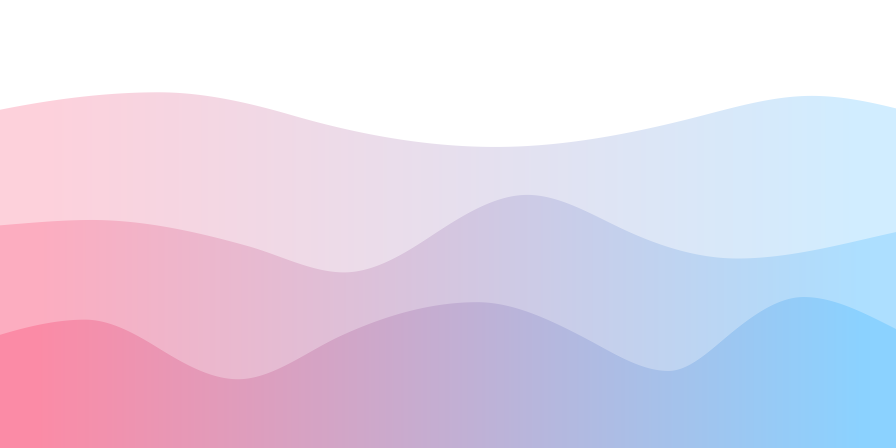
Write a Shadertoy shader that draws this background.

```glsl
// Three translucent layered waves, fading from pink to sky blue, on white.

// Knots hold (x, height, slope) in fractions of the canvas.
const int KNOTS = 11;
const vec3 OFF_CANVAS = vec3(2.0, 0.0, 0.0);

// Cubic Hermite curve between two knots
float hermite(vec3 a, vec3 b, float x) {
    float span = b.x - a.x;
    float t = (x - a.x) / span;
    float s = 1.0 - t;
    return mix(a.y, b.y, t * t * (3.0 - 2.0 * t))
         + span * t * s * (a.z * s - b.z * t);
}

// Height of the wave crest line at x
float waveHeight(vec3 knots[KNOTS], float x) {
    float height = 0.0;
    for (int i = 0; i < KNOTS - 1; i++) {
        if (x >= knots[i].x && x < knots[i + 1].x)
            height = hermite(knots[i], knots[i + 1], x);
    }
    return height;
}

// Antialiased coverage of the area below a height
float below(float height, float y) {
    return clamp(0.5 + (height - y) * iResolution.y, 0.0, 1.0);
}

void mainImage(out vec4 fragColor, in vec2 fragCoord) {
    vec2 uv = fragCoord / iResolution.xy;

    // Broad back wave
    vec3 back[KNOTS] = vec3[KNOTS](
        vec3(0.0, 0.755, 0.4), vec3(0.177, 0.794, 0.0),
        vec3(0.3255, 0.743, -0.58), vec3(0.553, 0.672, 0.0),
        vec3(0.768, 0.734, 0.5), vec3(0.906, 0.786, 0.0),
        vec3(1.0, 0.758, -0.5),
        OFF_CANVAS, OFF_CANVAS, OFF_CANVAS, OFF_CANVAS);

    // Middle wave with a central crest
    vec3 middle[KNOTS] = vec3[KNOTS](
        vec3(0.0, 0.497, 0.16), vec3(0.102, 0.509, 0.0),
        vec3(0.277, 0.4505, -0.56), vec3(0.384, 0.392, 0.0),
        vec3(0.478, 0.469, 1.32), vec3(0.5885, 0.565, 0.0),
        vec3(0.69, 0.4935, -0.96), vec3(0.823, 0.423, 0.0),
        vec3(1.0, 0.482, 0.44),
        OFF_CANVAS, OFF_CANVAS);

    // Front wave with three crests
    vec3 front[KNOTS] = vec3[KNOTS](
        vec3(0.0, 0.2526, 0.6), vec3(0.095, 0.2865, 0.0),
        vec3(0.176, 0.224, -1.24), vec3(0.2656, 0.1535, 0.0),
        vec3(0.38, 0.25, 0.92), vec3(0.5326, 0.3255, 0.0),
        vec3(0.651, 0.2474, -1.04), vec3(0.746, 0.172, 0.0),
        vec3(0.82, 0.263, 1.6), vec3(0.897, 0.337, 0.0),
        vec3(1.0, 0.2656, -1.0));

    // Each wave deepens the tint
    float tint = 0.4 * below(waveHeight(back, uv.x), uv.y);
    tint = mix(tint, 0.71, below(waveHeight(middle, uv.x), uv.y));
    tint = mix(tint, 1.0, below(waveHeight(front, uv.x), uv.y));

    // Horizontal gradient laid over white
    vec3 pink = vec3(0.985, 0.545, 0.65);
    vec3 skyBlue = vec3(0.545, 0.822, 1.0);
    vec3 gradient = mix(pink, skyBlue, clamp((uv.x - 0.04) / 0.92, 0.0, 1.0));
    fragColor = vec4(mix(vec3(1.0), gradient, tint), 1.0);
}
```
